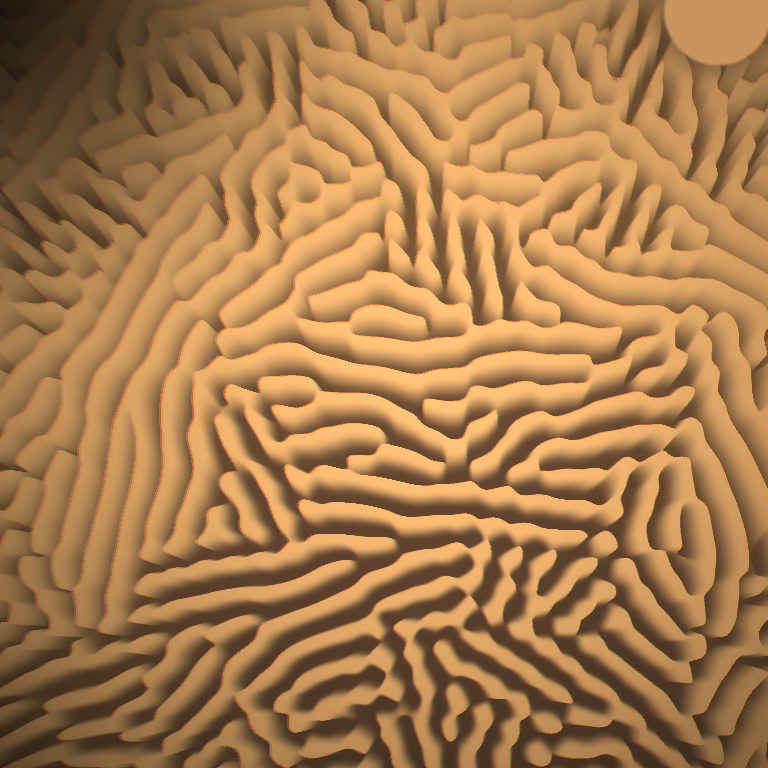
Reproduce this pattern procedurally as a three.js fragment shader.

```glsl
varying vec2 vUv;

const float TAU = 6.2831853;
const int STEPS = 18;
const vec2 VIEW_CENTER = vec2(0.59, 0.18);
const vec2 FLOW_PIVOT = vec2(-0.6, -2.8);
const vec3 CREST = vec3(1.0, 0.745, 0.46);
const vec3 VALLEY = vec3(0.38, 0.265, 0.18);
const vec3 FAR_VALLEY = vec3(0.50, 0.355, 0.215);

vec3 hash3(vec2 p) {
  vec3 q = fract(p.xyx * vec3(0.1031, 0.1030, 0.0973));
  q += dot(q, q.yxz + 33.33);
  return fract((q.xxy + q.yzz) * q.zyx);
}

vec2 rotate(vec2 v, float angle) {
  float c = cos(angle), s = sin(angle);
  return vec2(c * v.x - s * v.y, s * v.x + c * v.y);
}

// Layered sines bend the flow, a random part adds kinks
float flowTurn(vec2 p, float random) {
  return 0.8 * sin(1.2 * p.x + 1.5 * sin(1.0 * p.y)) + 1.9 * (random - 0.5);
}

// Cellular wave packets; their summed phase forms winding ridges
float ridgeHeight(vec2 p, float wavelength, float cellWaves) {
  vec2 g = p / (wavelength * cellWaves);
  vec2 base = floor(g);
  vec2 sum = vec2(0.0);
  for (int y = -1; y <= 1; y++) {
    for (int x = -1; x <= 1; x++) {
      vec2 id = base + vec2(float(x), float(y));
      vec3 rnd = hash3(id + 83.0);
      vec2 center = id + 0.5 + 0.5 * (rnd.xy - 0.5);
      vec2 d = g - center;
      float weight = max(0.0, 1.0 - dot(d, d) / 1.56);
      float turn = flowTurn(center, fract(rnd.x * 7.3 + rnd.y * 3.1));
      vec2 direction = rotate(normalize(center - FLOW_PIVOT), turn);
      float phase = TAU * (cellWaves * dot(d, direction) + rnd.z);
      sum += weight * weight * vec2(cos(phase), sin(phase));
    }
  }
  float wave = sum.x / sqrt(dot(sum, sum) + 0.025);
  return smoothstep(-0.85, 1.0, wave);
}

// Ground position seen through a screen point at a given height
vec2 groundAt(vec2 offset, float height, float relief) {
  vec2 p = offset * (1.0 - relief * height);
  return p * (1.0 + 0.15 * dot(p, p));
}

float heightGap(vec2 offset, float z) {
  return z - ridgeHeight(groundAt(offset, z, 0.075), 0.039, 2.5);
}

// March from the crests down to the first surface in view
float visibleHeight(vec2 offset) {
  float z = 1.0;
  float gap = heightGap(offset, z);
  for (int i = 1; i <= STEPS; i++) {
    float nextZ = 1.0 - float(i) / float(STEPS);
    float nextGap = heightGap(offset, nextZ);
    if (nextGap <= 0.0) {
      return mix(z, nextZ, clamp(gap / max(gap - nextGap, 0.0001), 0.0, 1.0));
    }
    z = nextZ;
    gap = nextGap;
  }
  return 0.0;
}

float lampLight(vec2 uv) {
  vec2 d = uv - vec2(0.56, 0.53);
  float falloff = 1.04 - 1.15 * dot(d, d);
  float corner = smoothstep(-0.08, 0.5, length(uv - vec2(0.0, 1.0)));
  return falloff * mix(0.25, 1.0, corner);
}

void main() {
  vec2 offset = vUv - VIEW_CENTER;

  // Separate the channels slightly for coloured rims
  vec2 fringe = 0.0023 * (vec2(-0.6, -0.1) + 1.2 * offset);
  vec3 height = vec3(
    visibleHeight(offset - fringe),
    visibleHeight(offset),
    visibleHeight(offset + fringe));
  vec3 shade = smoothstep(-0.05, 1.0, height);
  shade = mix(shade, vec3(dot(shade, vec3(1.0 / 3.0))), 0.42);
  vec3 valley = mix(VALLEY, FAR_VALLEY, smoothstep(0.15, 0.7, length(offset)));
  vec3 color = mix(valley, CREST, shade) * lampLight(vUv);

  // Flat round plateau in the upper right
  float disc = length(vUv - vec2(0.935, 0.985)) - 0.07;
  color *= 1.0 - 0.2 * (1.0 - smoothstep(0.0, 0.03, disc));
  color = mix(color, vec3(0.79, 0.58, 0.37), 1.0 - smoothstep(-0.003, 0.003, disc));

  gl_FragColor = vec4(color, 1.0);
}
```
